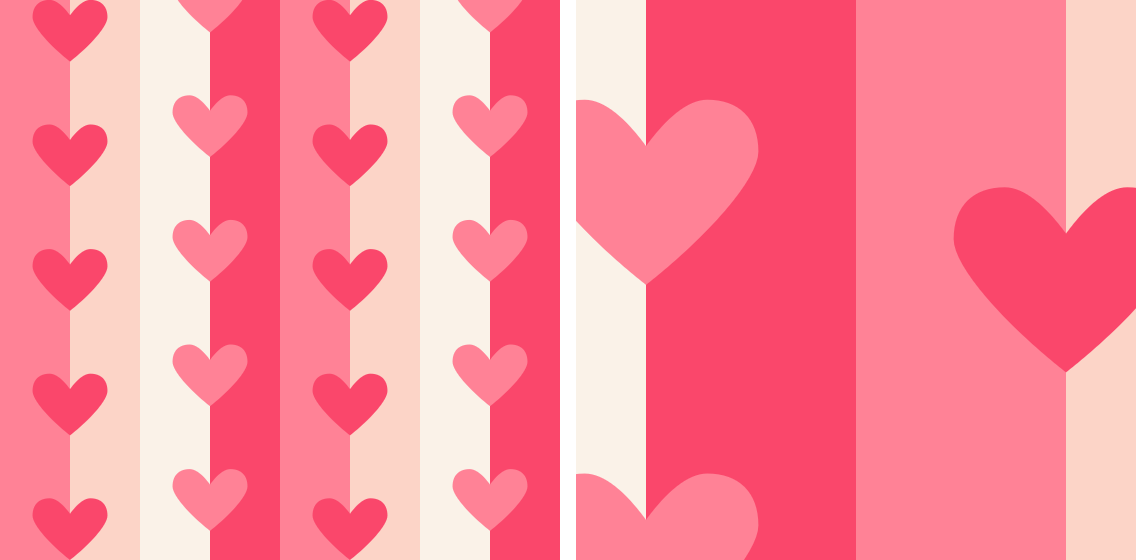
Left: the whole. Right: its middle third, enlarged.
This pattern is drawn by a Shadertoy shader. Its source:

```glsl
// Vertical stripes in four colours with columns of hearts on alternate seams.
#define STRIPE_WIDTH 0.125
#define HEART_PITCH 0.2225
#define HEART_HEIGHT 0.1102
#define ODD_COLUMN_SHIFT 0.0521
#define CURVE_STEPS 16
#define PINK vec3(1.0, 0.51, 0.59)
#define PEACH vec3(0.99, 0.83, 0.78)
#define CREAM vec3(0.98, 0.95, 0.91)
#define RED vec3(0.98, 0.28, 0.42)

vec3 stripeColour(int index) {
    int k = index & 3;
    return k == 0 ? PINK : k == 1 ? PEACH : k == 2 ? CREAM : RED;
}

vec2 bezier(vec2 a, vec2 b, vec2 c, vec2 d, float t) {
    float s = 1.0 - t;
    return s * s * s * a + 3.0 * s * s * t * b + 3.0 * s * t * t * c + t * t * t * d;
}

// Updates the nearest distance and flips the sign at each ray crossing.
void addCurve(vec2 p, vec2 a, vec2 b, vec2 c, vec2 d, inout float dist, inout float side) {
    vec2 start = a;
    for (int i = 1; i <= CURVE_STEPS; i++) {
        vec2 end = bezier(a, b, c, d, float(i) / float(CURVE_STEPS));
        vec2 e = end - start, w = p - start;
        dist = min(dist, length(w - e * clamp(dot(w, e) / dot(e, e), 0.0, 1.0)));
        if ((start.y > p.y) != (end.y > p.y) && w.x < e.x * w.y / e.y) side = -side;
        start = end;
    }
}

// Signed distance to a heart of unit height with its tip at the origin.
float heartDistance(vec2 p) {
    p.x = abs(p.x);
    vec2 cleft = vec2(0.0, 0.75), crown = vec2(0.331, 1.0), flank = vec2(0.607, 0.72);
    float dist = 10.0, side = 1.0;
    addCurve(p, cleft, vec2(0.11, 0.9), vec2(0.225, 1.0), crown, dist, side);
    addCurve(p, crown, vec2(0.5, 1.0), vec2(0.607, 0.9), flank, dist, side);
    addCurve(p, flank, vec2(0.607, 0.57), vec2(0.33, 0.26), vec2(0.0), dist, side);
    return side * dist;
}

void mainImage(out vec4 fragColor, in vec2 fragCoord) {
    vec2 uv = fragCoord / iResolution.y;
    float pixel = 1.0 / iResolution.y;

    // Stripes, blended across the nearest seam
    float seam = floor(uv.x / STRIPE_WIDTH + 0.5);
    float seamDistance = uv.x - seam * STRIPE_WIDTH;
    vec3 colour = mix(stripeColour(int(seam) + 3), stripeColour(int(seam)),
                      clamp(0.5 + seamDistance / pixel, 0.0, 1.0));

    // Hearts, one column per pair of stripes
    float columnWidth = 2.0 * STRIPE_WIDTH;
    float column = floor(uv.x / columnWidth);
    float odd = mod(column, 2.0);
    float margin = 0.5 * (HEART_PITCH - HEART_HEIGHT);
    vec2 local = vec2(uv.x - (column + 0.5) * columnWidth,
                      mod(uv.y - odd * ODD_COLUMN_SHIFT + margin, HEART_PITCH) - margin);
    float d = heartDistance(local / HEART_HEIGHT) * HEART_HEIGHT;
    colour = mix(colour, odd > 0.5 ? PINK : RED, clamp(0.5 - d / pixel, 0.0, 1.0));

    fragColor = vec4(colour, 1.0);
}
```
